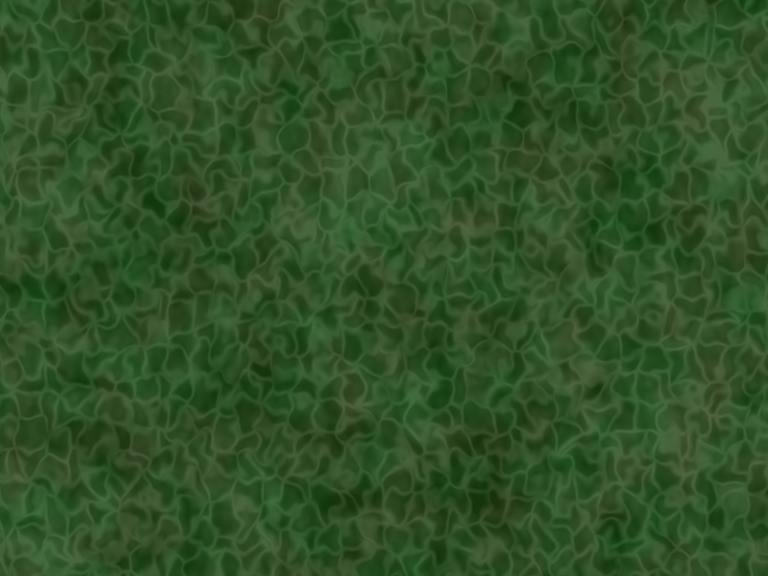
A Shadertoy shader for this texture:

```glsl
// Soft mottled green foliage: dark leafy clumps parted by a pale olive web.
#define CLUMPS vec2(27.0, 23.0)  // clumps per canvas height, across and up
#define WARP 0.42                // how far clump outlines wander
#define WEB_WIDTH 0.48           // softness of the pale web
#define WEB_GAIN 0.62            // contrast of the web
#define GRAIN_GAIN 0.62          // contrast of clump-sized blotches
#define FINE_GAIN 0.28           // contrast of small flecks
#define BROAD_GAIN 0.50          // contrast of wide light and shade
#define HUE_GAIN 0.055           // drift between olive and pure green
#define SHADE vec3(0.112, 0.244, 0.082)
#define LIGHT vec3(0.247, 0.374, 0.214)

vec2 hash2(vec2 cell) {
    vec3 q = fract(cell.xyx * vec3(0.1031, 0.1030, 0.0973));
    q += dot(q, q.yzx + 33.33);
    return fract((q.xx + q.yz) * q.zy);
}

float cornerSlope(vec2 cell, vec2 offset) {
    float angle = 6.2832 * hash2(cell).x;
    return dot(vec2(cos(angle), sin(angle)), offset);
}

// Gradient noise, roughly -0.7 to 0.7
float gradientNoise(vec2 p) {
    vec2 i = floor(p), f = p - i;
    vec2 u = f * f * f * (f * (f * 6.0 - 15.0) + 10.0);
    vec2 e = vec2(1.0, 0.0);
    float low = mix(cornerSlope(i, f), cornerSlope(i + e, f - e), u.x);
    float high = mix(cornerSlope(i + e.yx, f - e.yx), cornerSlope(i + e.xx, f - e.xx), u.x);
    return mix(low, high, u.y);
}

// Pale web: 1 on the seams between scattered cells, 0 inside them
float clumpWeb(vec2 p) {
    vec2 i = floor(p), f = p - i;
    float nearest = 8.0, second = 8.0;
    for (int y = -1; y <= 1; y++) {
        for (int x = -1; x <= 1; x++) {
            vec2 offset = vec2(x, y);
            float d = length(offset + 0.1 + 0.8 * hash2(i + offset + 57.0) - f);
            second = min(second, max(nearest, d));
            nearest = min(nearest, d);
        }
    }
    return 1.0 - smoothstep(0.0, WEB_WIDTH, second - nearest);
}

void mainImage(out vec4 fragColor, in vec2 fragCoord) {
    vec2 p = fragCoord / iResolution.y + 3.0;
    vec2 q = p * CLUMPS;

    // Ragged clump outlines
    vec2 bend = vec2(gradientNoise(q * 1.1 + 11.3), gradientNoise(q * 1.1 + 47.9));
    float web = clumpWeb(q + WARP * 2.0 * bend);

    // Blotches, flecks and wide shading
    float grain = gradientNoise(q * 0.85 + bend * 0.5 + 83.1);
    float fine = gradientNoise(q * vec2(2.3, 1.9) + 29.7);
    float broad = gradientNoise(p * 5.0 + 5.3) + 0.6 * gradientNoise(p * 2.1 + 71.7);
    float tone = 0.5 + WEB_GAIN * (web - 0.36) + GRAIN_GAIN * grain
               + FINE_GAIN * fine + BROAD_GAIN * broad;

    // Rare deep hollows
    tone -= 0.5 * smoothstep(0.36, 0.62, gradientNoise(p * 11.0 + 19.1));
    tone = clamp(tone, -0.25, 1.25);

    // Olive and pure green patches
    float hue = gradientNoise(p * 8.0 + 37.7) + 0.8 * gradientNoise(q * 0.7 + 63.3);
    vec3 color = mix(SHADE, LIGHT, tone);
    color += HUE_GAIN * hue * vec3(0.8, -0.45, 0.1);

    fragColor = vec4(clamp(color, 0.0, 1.0), 1.0);
}
```
